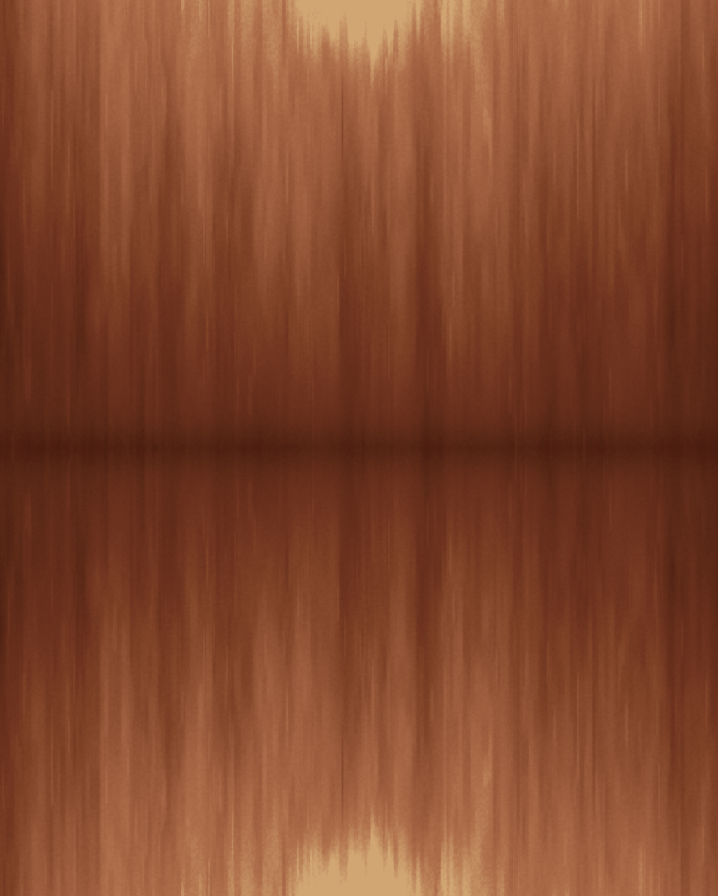
Reproduce this texture procedurally as a Shadertoy shader.

```glsl
// Polished reddish wood, mirrored about a dark horizontal seam at mid-height.
// One scalar tone sums a vertical ramp, dark and light streaks, staggered
// grain strands and two end glows; a seven-stop palette turns it to colour.

#define SEAM_TONE 1.0
#define RAMP_RISE 4.2
#define RAMP_POWER 0.8
#define SEAM_DEPTH 0.55
#define EDGE_SHADE 1.5
#define SIDE_FALLOFF 0.85
#define STREAK_GAIN 1.0
#define GRAIN_GAIN 1.0
#define SPECKLE_GAIN 0.26
#define GLOW_GAIN 1.5
#define GLOW_X 0.515

float hash(vec2 p) {
    vec3 q = fract(vec3(p.xyx) * vec3(0.1031, 0.1030, 0.0973));
    q += dot(q, q.yzx + 33.33);
    return fract((q.x + q.y) * q.z);
}

float valueNoise(vec2 p) {
    vec2 i = floor(p), f = fract(p);
    f = f * f * (3.0 - 2.0 * f);
    return mix(mix(hash(i), hash(i + vec2(1, 0)), f.x),
               mix(hash(i + vec2(0, 1)), hash(i + vec2(1, 1)), f.x), f.y);
}

// Smooth variation along one strand, each with its own offset.
float alongStrand(float id, float y) {
    y += 7.0 * hash(vec2(id, 91.0));
    float cell = floor(y);
    return mix(hash(vec2(id, cell)), hash(vec2(id, cell + 1.0)),
               smoothstep(0.15, 0.85, y - cell));
}

// Narrow side-by-side strands with softened borders, centred on zero.
float strands(vec2 p, float count, float stretch) {
    float c = p.x * count - 0.5;
    float id = floor(c);
    float y = p.y * stretch;
    return mix(alongStrand(id + count, y), alongStrand(id + count + 1.0, y),
               smoothstep(0.28, 0.72, c - id)) - 0.5;
}

float bell(float x) {
    return exp(-x * x);
}

// Broad bands: position, half width, signed strength.
float broadStreaks(float x) {
    vec3 bands[13] = vec3[13](
        vec3(0.110, 0.014, -0.75), vec3(0.235, 0.014, -0.65),
        vec3(0.310, 0.013, -0.45), vec3(0.487, 0.015, -0.70),
        vec3(0.587, 0.014, -0.85), vec3(0.768, 0.014, -0.60),
        vec3(0.812, 0.014, -0.65), vec3(0.940, 0.014, -0.70),
        vec3(0.165, 0.030, 0.22), vec3(0.270, 0.018, 0.25),
        vec3(0.410, 0.040, 0.22), vec3(0.552, 0.014, 0.40),
        vec3(0.680, 0.045, 0.20));
    float sum = 0.0;
    for (int i = 0; i < 13; i++)
        sum += bands[i].z * bell((x - bands[i].x) / bands[i].y);
    return sum;
}

vec3 woodColour(float tone) {
    vec3 stops[7] = vec3[7](
        vec3(0.28, 0.11, 0.06), vec3(0.36, 0.16, 0.09),
        vec3(0.43, 0.20, 0.12), vec3(0.51, 0.27, 0.16),
        vec3(0.60, 0.35, 0.23), vec3(0.69, 0.44, 0.30),
        vec3(0.82, 0.65, 0.45));
    tone = clamp(tone, 0.0, 5.999);
    int i = int(tone);
    return mix(stops[i], stops[i + 1], fract(tone));
}

void mainImage(out vec4 fragColor, in vec2 fragCoord) {
    vec2 uv = fragCoord / iResolution.xy;
    float x = uv.x;
    float v = abs(2.0 * uv.y - 1.0);   // 0 at the seam, 1 at both ends

    // Vertical ramp with the seam, and shade towards the sides
    float tone = SEAM_TONE + RAMP_RISE * pow(v, RAMP_POWER);
    tone -= SEAM_DEPTH * bell(v / 0.05);
    float side = 2.0 * x - 1.0;
    float shade = SIDE_FALLOFF * side * side;
    shade += EDGE_SHADE * (exp(-x / 0.045) + 0.75 * exp((x - 1.0) / 0.03));
    tone -= shade * smoothstep(-0.15, 0.4, v);

    // Long streaks, strongest between the seam and the ends
    float body = smoothstep(-0.15, 0.3, v) * (1.0 - 0.45 * smoothstep(0.6, 1.0, v));
    tone += STREAK_GAIN * body * broadStreaks(x);

    // Grain from wide boards to hair-thin fibres
    vec2 p = vec2(x + 0.004 * sin(61.0 * x) + 0.0015 * sin(173.0 * x), v);
    float grain = 0.55 * strands(p, 34.0, 1.5) + 0.60 * strands(p, 85.0, 4.0)
                + 0.45 * strands(p, 170.0, 11.0);
    tone += GRAIN_GAIN * grain * mix(0.5, 1.0, smoothstep(0.0, 0.3, v));
    tone += SPECKLE_GAIN * (valueNoise(uv * vec2(390.0, 420.0)) - 0.5);

    // Sparse pale fibres and one fine dark crack near each end
    float fibre = smoothstep(0.36, 0.48, strands(p + 3.0, 210.0, 7.0));
    tone += 0.35 * fibre;
    tone -= 0.9 * bell((x - 0.477) / 0.0015)
          * smoothstep(0.58, 0.72, v) * (1.0 - smoothstep(0.78, 0.88, v));

    // Warm glow at the top and bottom, broken up by the grain
    float glow = bell((x - GLOW_X) / 0.105) * bell((1.0 - v) / 0.13);
    tone += GLOW_GAIN * glow * (1.0 + 0.5 * grain);

    fragColor = vec4(woodColour(tone), 1.0);
}
```
